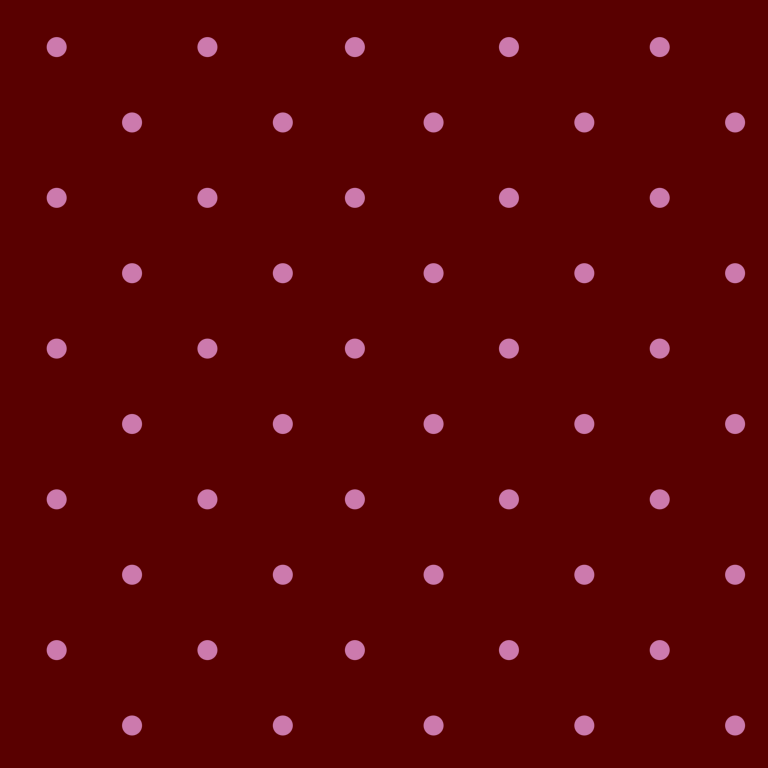
Give the GLSL for this pattern, as a WebGL 2 fragment shader.

```glsl
#version 300 es
precision highp float;
// Staggered pink polka dots on dark maroon, with one main column set slightly left.

#define PITCH 0.1963
#define DOT_RADIUS 0.0130
#define FIRST_DOT vec2(0.0738, 0.1535)
#define SHIFTED_COLUMN 2.0
#define COLUMN_SHIFT -0.0043
#define GROUND_COLOR vec3(0.35, 0.0, 0.0)
#define DOT_COLOR vec3(0.80, 0.48, 0.68)

uniform vec2 u_resolution;
out vec4 fragColor;

// Signed distance to the nearest dot of a square lattice.
float dotLattice(vec2 p, vec2 origin, float columnShift) {
    vec2 cell = floor((p - origin) / PITCH + 0.5);
    vec2 center = origin + cell * PITCH;
    center.x += cell.x == SHIFTED_COLUMN ? columnShift : 0.0;
    return length(p - center) - DOT_RADIUS;
}

void main() {
    float canvasSize = min(u_resolution.x, u_resolution.y);
    vec2 p = gl_FragCoord.xy / canvasSize;
    float pixel = 1.0 / canvasSize;

    // Two interleaved lattices, half a pitch apart
    float mainDots = dotLattice(p, FIRST_DOT, COLUMN_SHIFT);
    float staggeredDots = dotLattice(p, FIRST_DOT + 0.5 * PITCH, 0.0);
    float dist = min(mainDots, staggeredDots);

    // Antialiased edge
    float coverage = 1.0 - smoothstep(-0.75 * pixel, 0.75 * pixel, dist);
    fragColor = vec4(mix(GROUND_COLOR, DOT_COLOR, coverage), 1.0);
}
```
